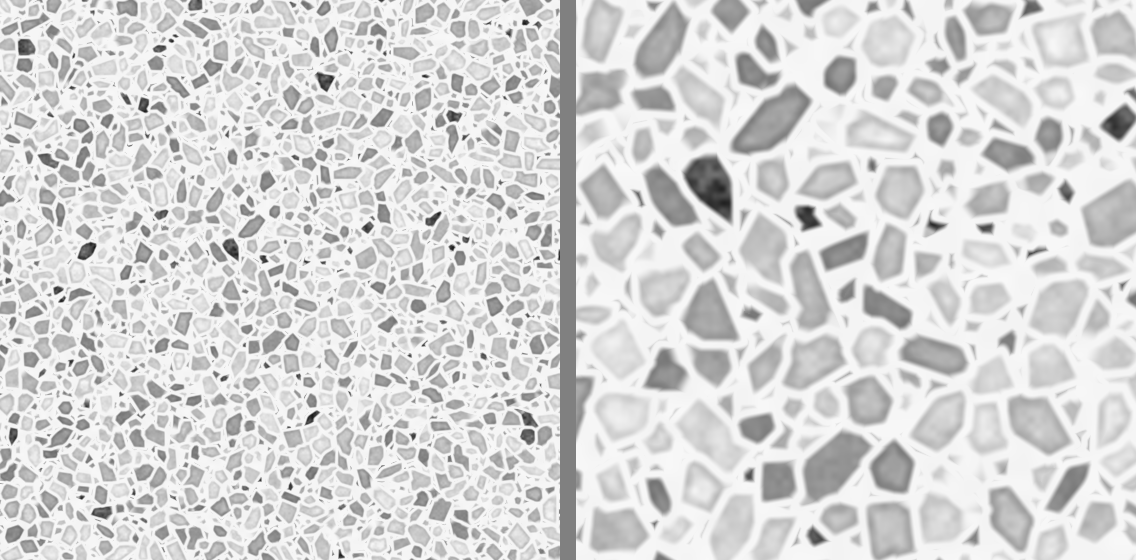
Left, the full canvas; right, a detail of the centre.
Reproduce this texture procedurally as a Shadertoy shader.

```glsl
// Terrazzo: angular grey stone chips of mixed size set in pale mortar.
#define CHIP_CELLS 30.0     // large chips across the canvas
#define FILL_CELLS 54.0     // small filler chips across the canvas
#define CHIP_SIZE vec2(0.25, 0.58)
#define FILL_SIZE vec2(0.20, 0.46)
#define GAP 0.0055          // mortar joint width
#define SOFTNESS 0.0019     // half width of a chip edge
#define MAX_STRETCH 2.7
#define MORTAR 0.962
#define PALE_STONE 0.89
#define DEEP_STONE 0.51
#define DARK_STONE 0.24

const float TAU = 6.2831853;

float hash(vec2 p) {
    return fract(sin(dot(p, vec2(127.1, 311.7))) * 43758.5453);
}

float noise(vec2 p) {
    vec2 cell = floor(p), f = fract(p);
    f = f * f * (3.0 - 2.0 * f);
    float low = mix(hash(cell), hash(cell + vec2(1, 0)), f.x);
    float high = mix(hash(cell + vec2(0, 1)), hash(cell + vec2(1, 1)), f.x);
    return mix(low, high, f.y);
}

float smoothMax(float a, float b, float k) {
    float h = max(k - abs(a - b), 0.0) / k;
    return max(a, b) + 0.25 * h * h * k;
}

// Signed distance to a random convex polygon wrapped around an ellipse
float chipDistance(vec2 p, vec2 id, float size) {
    float angle = TAU * hash(id + 3.7);
    float stretch = sqrt(mix(1.0, MAX_STRETCH, pow(hash(id + 8.1), 1.4)));
    vec2 radii = size * vec2(stretch, 1.0 / stretch);
    float c = cos(angle), s = sin(angle);
    p = mat2(c, -s, s, c) * p;

    float d = (length(p / radii) - 1.35) * radii.y;
    float sides = 4.0 + floor(2.6 * hash(id + 12.9));
    for (float i = 0.0; i < sides; i++) {
        float t = (i + 0.4 * (hash(id + 21.3 + i) - 0.5)) * TAU / sides;
        vec2 normal = normalize(vec2(cos(t), sin(t)) / radii);
        float reach = length(normal * radii) * mix(0.76, 1.04, hash(id + 37.7 + i));
        d = smoothMax(d, dot(p, normal) - reach, 0.07);
    }
    return d;
}

// Scattered chips with joints cut between neighbours: distance and seed
vec2 scatter(vec2 uv, float cells, vec2 sizes, float layer) {
    vec2 p = uv * cells, home = floor(p);
    float nearest = 1.0, second = 1.0, seed = 0.0;
    for (int y = -2; y <= 2; y++)
    for (int x = -2; x <= 2; x++) {
        vec2 cell = home + vec2(x, y);
        vec2 id = cell + layer;
        vec2 jitter = vec2(hash(id + 51.3), hash(id + 67.9)) - 0.5;
        vec2 q = p - cell - 0.5 - 0.75 * jitter;
        float size = mix(sizes.x, sizes.y, hash(id + 83.1));
        if (length(q) > 2.2 * size + 0.3) continue;
        float d = chipDistance(q, id, size);
        if (d < nearest) {
            second = nearest;
            nearest = d;
            seed = hash(id + 97.7);
        } else {
            second = min(second, d);
        }
    }
    float joint = 0.5 * (nearest - second) / cells + 0.5 * GAP;
    return vec2(max(nearest / cells, joint), seed);
}

// Stone tone with mottling and a slightly darker rim
float stone(vec2 uv, float d, float seed, float darkShare) {
    float pick = hash(vec2(seed * 91.0, 4.3));
    float dark = step(1.0 - darkShare, hash(vec2(seed * 57.0, 9.1)));
    float tone = mix(PALE_STONE, DEEP_STONE, pow(pick, 1.35));
    tone = mix(tone, DARK_STONE + 0.16 * pick, dark);
    float grain = 0.6 * noise(uv * 110.0) + 0.4 * noise(uv * 240.0 + 17.0) - 0.5;
    float rim = smoothstep(-0.007, -0.0015, d);
    float rimDepth = mix(0.02, 0.13, hash(vec2(seed * 33.0, 2.7)));
    return tone + grain * mix(0.14, 0.42, dark) - rimDepth * (rim - 0.4);
}

float coverage(float d) {
    return smoothstep(SOFTNESS, -SOFTNESS, d);
}

void mainImage(out vec4 fragColor, in vec2 fragCoord) {
    vec2 uv = fragCoord / iResolution.y;

    // Large chips first; fillers are trimmed to the mortar left between them
    vec2 chip = scatter(uv, CHIP_CELLS, CHIP_SIZE, 0.0);
    vec2 fill = scatter(uv + 0.013, FILL_CELLS, FILL_SIZE, 140.0);
    float fillEdge = max(fill.x, GAP - chip.x);

    float shade = MORTAR + 0.02 * (noise(uv * 90.0) - 0.5);
    shade = mix(shade, stone(uv, fillEdge, fill.y, 0.12), coverage(fillEdge));
    shade = mix(shade, stone(uv, chip.x, chip.y, 0.04), coverage(chip.x));
    fragColor = vec4(vec3(clamp(shade, 0.0, 1.0)), 1.0);
}
```
